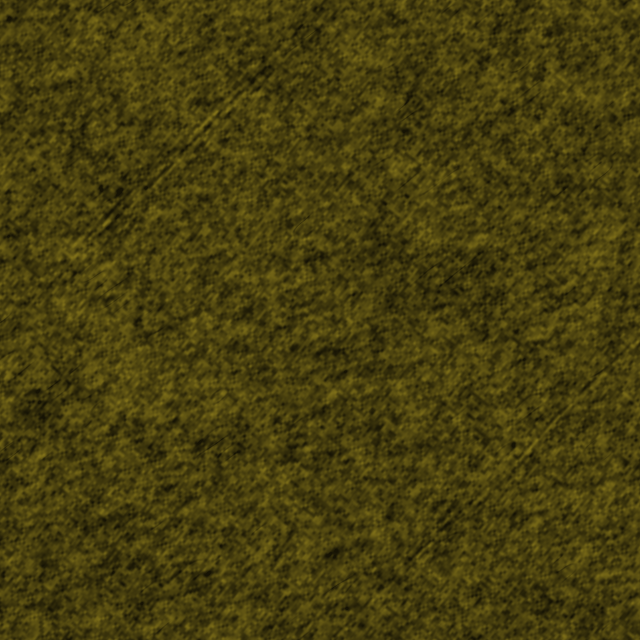
Reproduce this texture procedurally as a three.js fragment shader.

```glsl
// Draws rough olive felt-like paper with fine grain, small wrinkles and two diagonal creases.
varying vec2 vUv;

#define OLIVE vec3(0.283, 0.249, 0.055)
#define CONTRAST 1.18
#define COARSE_CELLS 14.0
#define GRAIN_STRETCH vec2(0.88, 1.1)
#define RELIEF_CELLS 95.0
#define RELIEF_DEPTH 0.32
#define WRINKLE_DEPTH 0.22
#define CREASE_DEPTH 0.3
#define STRAND_SPACING 0.0125

float hash(vec2 cell) {
  vec3 p = fract(vec3(cell.xyx) * 0.1031);
  p += dot(p, p.yzx + 33.33);
  return fract((p.x + p.y) * p.z);
}

// Smooth value noise centred on zero
float noise(vec2 p) {
  vec2 cell = floor(p);
  vec2 f = fract(p);
  vec2 w = f * f * (3.0 - 2.0 * f);
  float low = mix(hash(cell), hash(cell + vec2(1.0, 0.0)), w.x);
  float high = mix(hash(cell + vec2(0.0, 1.0)), hash(cell + 1.0), w.x);
  return mix(low, high, w.y) - 0.5;
}

vec2 rotate(vec2 p, float angle) {
  float c = cos(angle);
  float s = sin(angle);
  return vec2(c * p.x + s * p.y, c * p.y - s * p.x);
}

// Octaves that gain weight towards the fine end
float grain(vec2 uv) {
  float sum = 0.0;
  float cells = COARSE_CELLS;
  float weight = 0.15;
  for (int i = 0; i < 5; i++) {
    float angle = 0.22 + 0.17 * float(i);
    vec2 p = rotate(uv, angle) * GRAIN_STRETCH * cells;
    sum += weight * noise(p + 37.0 * float(i + 1));
    cells *= 2.0;
    weight *= 1.4;
  }
  return sum;
}

// Fibres lit from above
float relief(vec2 uv) {
  vec2 p = rotate(uv, 0.3) * vec2(0.75, 1.2) * RELIEF_CELLS + 211.0;
  return noise(p) - noise(p + vec2(-0.2, 0.55));
}

// Short, scattered dark folds leaning to the upper right
float wrinkles(vec2 uv) {
  vec2 p = rotate(uv, 0.65);
  float ridge = abs(noise(p * vec2(26.0, 62.0) + 91.0));
  float patches = smoothstep(0.1, 0.32, noise(uv * 17.0 + 53.0));
  return patches * (1.0 - smoothstep(0.0, 0.13, ridge));
}

// A bundle of light and dark strands between two points
float crease(vec2 uv, vec2 start, vec2 end, float bend, float spread) {
  vec2 axis = normalize(end - start);
  vec2 p = uv - start;
  float t = dot(p, axis) / length(end - start);
  float d = dot(p, vec2(-axis.y, axis.x));
  d -= bend * 4.0 * t * (1.0 - t) + 0.005 * noise(vec2(t * 13.0, spread * 900.0));
  float fade = smoothstep(0.0, 0.18, t) * (1.0 - smoothstep(0.8, 1.0, t));
  float breakup = 0.65 + 0.9 * noise(vec2(t * 30.0, d * 130.0) + 17.0);
  float strands = sin(6.2832 * d / STRAND_SPACING - 0.5);
  return strands * exp(-d * d / (spread * spread)) * fade * breakup;
}

void main() {
  float tone = grain(vUv) + RELIEF_DEPTH * relief(vUv);
  tone -= WRINKLE_DEPTH * wrinkles(vUv);

  // Upper left and lower right creases
  float folds = crease(vUv, vec2(0.02, 0.49), vec2(0.51, 0.985), 0.006, 0.016);
  folds -= crease(vUv, vec2(0.45, -0.07), vec2(1.12, 0.59), 0.0, 0.009);
  tone += CREASE_DEPTH * folds;

  float light = clamp(1.0 + CONTRAST * tone, 0.3, 1.75);
  gl_FragColor = vec4(OLIVE * light, 1.0);
}
```
